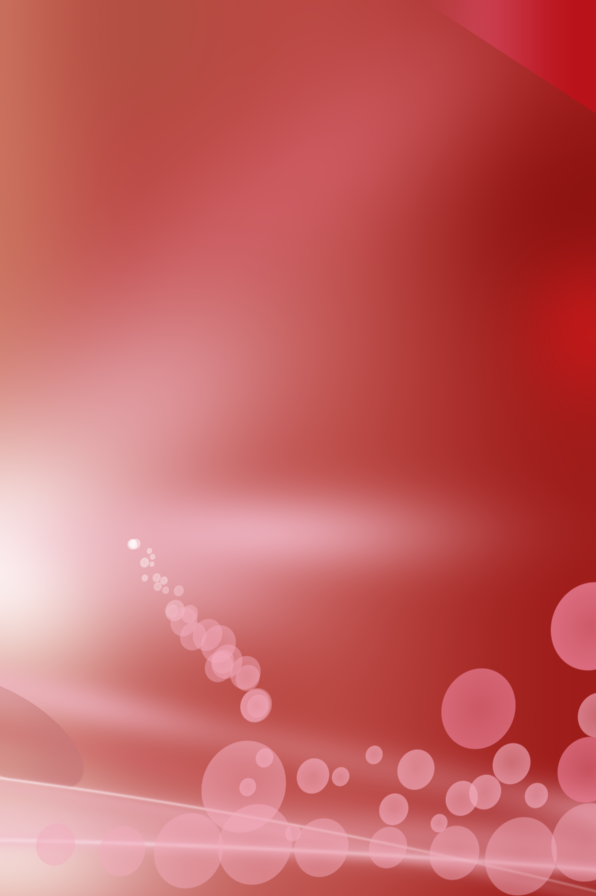
Reproduce this background procedurally as a Shadertoy shader.

```glsl
// Soft red and pink light with sweeping rays and a trail of translucent bubbles.

const vec3 SALMON = vec3(0.80, 0.46, 0.38);
const vec3 BRICK = vec3(0.73, 0.28, 0.26);
const vec3 CRIMSON = vec3(0.62, 0.11, 0.10);
const vec3 DARK_RED = vec3(0.52, 0.06, 0.05);
const vec3 BRIGHT_RED = vec3(0.79, 0.09, 0.10);
const vec3 ROSE = vec3(0.83, 0.38, 0.42);
const vec3 HAZE = vec3(0.89, 0.62, 0.65);
const vec3 BLUSH = vec3(0.94, 0.72, 0.78);
const vec3 WHITE = vec3(1.0, 0.98, 0.98);
const vec3 BUBBLE = vec3(0.95, 0.67, 0.74);
const vec3 PINK_BUBBLE = vec3(0.91, 0.49, 0.58);

const int TRAIL_COUNT = 30;
const int MIDDLE_COUNT = 13;
const int FLOOR_COUNT = 9;

float hash(float n) {
    n = fract(n * 0.1031);
    n *= n + 33.33;
    return fract(n * (n + n));
}

vec2 jitter(float n) {
    return vec2(hash(n), hash(n + 57.0)) * 2.0 - 1.0;
}

vec2 turn(vec2 v, float angle) {
    float c = cos(angle), s = sin(angle);
    return vec2(c * v.x + s * v.y, c * v.y - s * v.x);
}

// Blend in a tilted Gaussian spot.
void glow(inout vec3 col, vec2 p, vec2 center, vec2 radius, float angle, vec3 tint, float strength) {
    vec2 q = turn(p - center, angle) / radius;
    col = mix(col, tint, strength * exp(-dot(q, q)));
}

// Blend in a soft line, where d is the distance to it.
void streak(inout vec3 col, float d, float width, vec3 tint, float strength) {
    col = mix(col, tint, strength * exp(-d * d / (width * width)));
}

// Blend in a slightly tall disc with a brighter rim.
void bubble(inout vec3 col, vec2 p, vec2 center, float r, vec3 tint, float alpha) {
    float pixel = 1.0 / iResolution.y;
    float d = length(turn(p - center, -0.4) * vec2(1.06, 0.94));
    float inside = 1.0 - smoothstep(r - pixel, r + pixel, d);
    col = mix(col, tint, inside * alpha * mix(0.85, 1.1, d / r));
}

vec3 backdrop(vec2 p) {
    vec3 col = mix(SALMON, BRICK, smoothstep(-0.04, 0.17, p.x));
    col = mix(col, CRIMSON, smoothstep(0.34, 0.66, p.x));

    // Upper shades
    glow(col, p, vec2(0.15, 0.98), vec2(0.10, 0.12), 0.0, vec3(0.68, 0.33, 0.26), 0.6);
    glow(col, p, vec2(0.34, 0.80), vec2(0.26, 0.09), 0.65, ROSE, 0.65);
    glow(col, p, vec2(0.66, 0.77), vec2(0.15, 0.10), 0.4, DARK_RED, 0.7);
    glow(col, p, vec2(0.66, 0.63), vec2(0.07, 0.08), 0.0, BRIGHT_RED, 0.75);

    // Pale light from the left
    glow(col, p, vec2(0.16, 0.55), vec2(0.19, 0.12), 0.5, HAZE, 0.8);
    glow(col, p, vec2(0.0, 0.37), vec2(0.17, 0.15), 0.0, WHITE, 0.95);
    glow(col, p, vec2(0.20, 0.35), vec2(0.15, 0.06), -0.2, BLUSH, 0.5);
    glow(col, p, vec2(0.28, 0.405), vec2(0.20, 0.047), 0.0, BLUSH, 0.85);
    glow(col, p, vec2(0.0, 0.05), vec2(0.22, 0.10), -0.1, WHITE, 0.75);

    // Top right fold
    float pixel = 1.0 / iResolution.y;
    float fold = dot(p - vec2(0.482, 0.993), vec2(0.547, 0.837));
    vec3 foldColor = mix(vec3(0.80, 0.26, 0.33), vec3(0.73, 0.07, 0.10), smoothstep(0.52, 0.65, p.x));
    float foldMask = smoothstep(-pixel, pixel, fold) * smoothstep(0.46, 0.56, p.x);
    return mix(col, foldColor, foldMask);
}

void addRays(inout vec3 col, vec2 p) {
    float pixel = 1.0 / iResolution.y;
    float curve = p.y - (0.1315 - 0.13 * p.x - 0.09 * p.x * p.x);
    float low = p.y - (0.0625 - 0.02 * p.x - 0.045 * p.x * p.x);
    float high = p.y - (0.235 - 0.215 * p.x);
    float edges = 0.4 + 0.6 * smoothstep(0.12, 0.33, abs(p.x - 0.40));

    // Wide beams
    streak(col, high, 0.025, BLUSH, 0.65 * edges);
    streak(col, high + 0.05, 0.016, ROSE, 0.35 * exp(-3.0 * p.x));
    streak(col, low - 0.02, 0.030, BLUSH, 0.45);

    // Petal at the left edge
    vec2 q = turn(p - vec2(0.006, 0.182), -0.55) / vec2(0.099, 0.044);
    float petal = 1.0 - smoothstep(0.98, 1.02, length(q));
    petal *= smoothstep(-pixel, pixel, curve);
    col = mix(col, vec3(0.78, 0.47, 0.47), petal * mix(0.40, 0.75, smoothstep(0.0, 0.09, p.x)));

    // Thin bright lines with halos
    float fade = exp(-1.5 * p.x);
    streak(col, curve, 0.0018, WHITE, 0.65 * fade);
    streak(col, curve + 0.008, 0.010, BLUSH, 0.45 * fade);
    streak(col, low, 0.0025, WHITE, 0.75 * fade);
    streak(col, low, 0.009, BLUSH, 0.5);
}

void addBubbles(inout vec3 col, vec2 p) {
    // Large bubbles
    bubble(col, p, vec2(0.534, 0.209), 0.043, PINK_BUBBLE, 0.65);
    bubble(col, p, vec2(0.660, 0.301), 0.047, PINK_BUBBLE, 0.75);
    bubble(col, p, vec2(0.656, 0.141), 0.035, PINK_BUBBLE, 0.65);
    bubble(col, p, vec2(0.668, 0.202), 0.024, BUBBLE, 0.6);
    bubble(col, p, vec2(0.272, 0.122), 0.049, BUBBLE, 0.5);

    // Row along the floor
    for (int i = 0; i < FLOOR_COUNT; i++) {
        float n = float(i);
        float r = 0.033 + 0.011 * sin(1.3 * n - 1.9);
        vec2 center = vec2(0.062 + 0.0742 * n, 0.052 + 0.008 * jitter(n + 5.0).y);
        bubble(col, p, center, r, BUBBLE, 0.45);
    }
    // Scatter above the floor
    for (int i = 0; i < MIDDLE_COUNT; i++) {
        float n = float(i);
        vec2 center = vec2(0.275 + 0.027 * n, 0.115) + vec2(0.010, 0.050) * jitter(n + 20.0);
        bubble(col, p, center, mix(0.009, 0.023, hash(n + 71.0)), BUBBLE, 0.6);
    }
    // Curved trail that grows as it falls
    for (int i = 0; i < TRAIL_COUNT; i++) {
        float n = float(i);
        float t = pow(n / float(TRAIL_COUNT - 1), 1.4);
        vec2 center = mix(mix(vec2(0.153, 0.402), vec2(0.195, 0.303), t),
                          mix(vec2(0.195, 0.303), vec2(0.302, 0.205), t), t);
        float r = mix(0.0045, 0.016, smoothstep(0.25, 0.6, t)) * mix(0.6, 1.3, hash(n + 90.0));
        center += mix(0.009, 0.015, t) * jitter(n + 40.0);
        bubble(col, p, center, r, mix(WHITE, BUBBLE, smoothstep(0.1, 0.6, t)), 0.45);
    }
}

void mainImage(out vec4 fragColor, in vec2 fragCoord) {
    vec2 p = fragCoord / iResolution.y;
    vec3 col = backdrop(p);
    addRays(col, p);
    addBubbles(col, p);
    fragColor = vec4(col, 1.0);
}
```
